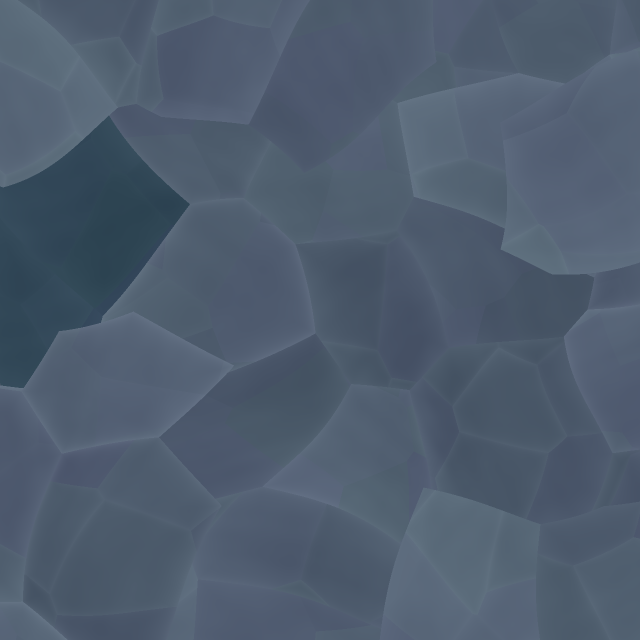
This texture is drawn by a Shadertoy shader. Its source:

```glsl
#define PLATE_SCALE 4.3
#define SLAB_SCALE 3.7
#define FACET_SCALE 6.5
#define SLAB_COVER 0.5
#define WARP 0.09
#define RIM_WIDTH 0.009
#define BEVEL_WIDTH 0.05
#define RIM_LIGHT 0.055
#define SLATE vec3(0.268, 0.315, 0.390)
#define PALE vec3(0.362, 0.422, 0.490)
#define ABYSS vec3(0.155, 0.232, 0.302)
#define TEAL vec3(0.235, 0.322, 0.388)

struct Cell { vec2 id; vec2 site; vec2 fromSite; float edge; };

vec2 hash22(vec2 p) {
    vec3 q = fract(p.xyx * vec3(0.1031, 0.1030, 0.0973));
    q += dot(q, q.yzx + 33.33);
    return fract((q.xx + q.yz) * q.zy);
}

float corner(vec2 cell, vec2 f, vec2 offset) {
    float angle = 6.2832 * hash22(cell + offset).x;
    return dot(vec2(cos(angle), sin(angle)), f - offset);
}

float gradientNoise(vec2 p) {
    vec2 i = floor(p), f = fract(p);
    vec2 u = f * f * f * (f * (f * 6.0 - 15.0) + 10.0);
    float low = mix(corner(i, f, vec2(0, 0)), corner(i, f, vec2(1, 0)), u.x);
    float high = mix(corner(i, f, vec2(0, 1)), corner(i, f, vec2(1, 1)), u.x);
    return mix(low, high, u.y);
}

float clouds(vec2 p) {
    float sum = 0.0, gain = 1.0;
    for (int i = 0; i < 4; i++) {
        sum += gain * gradientNoise(p);
        p = p * 2.03 + 11.7;
        gain *= 0.5;
    }
    return sum;
}

// Irregular cells with the exact distance to their straight borders
Cell voronoi(vec2 p, float scale, vec2 seed) {
    vec2 q = p * scale + seed, home = floor(q);
    vec2 best = home, nearest = vec2(9.0);
    for (int y = -1; y <= 1; y++)
    for (int x = -1; x <= 1; x++) {
        vec2 id = home + vec2(x, y);
        vec2 toSite = id + hash22(id) - q;
        if (dot(toSite, toSite) < dot(nearest, nearest)) {
            nearest = toSite;
            best = id;
        }
    }
    float edge = 9.0;
    for (int y = -2; y <= 2; y++)
    for (int x = -2; x <= 2; x++) {
        vec2 id = best + vec2(x, y);
        vec2 toSite = id + hash22(id) - q, across = toSite - nearest;
        if (dot(across, across) > 0.0001)
            edge = min(edge, dot(0.5 * (toSite + nearest), normalize(across)));
    }
    return Cell(best, (q + nearest - seed) / scale, -nearest, edge / scale);
}

// Deep hollows where the teal floor shows
bool inChasm(vec2 p) {
    float hollow = length((p - vec2(0.12, 0.67)) / vec2(0.26, 0.23));
    vec2 a = p - vec2(0.28, 0.03), axis = vec2(0.11, 0.18);
    float along = clamp(dot(a, axis) / dot(axis, axis), 0.0, 1.0);
    return hollow < 1.0 || length(a - axis * along) < 0.06;
}

// One plate: sloped tone, cloudy stain, streaks, facets and lit rims
vec3 paintPlate(Cell c, vec2 p, bool deep) {
    vec2 look = hash22(c.id + 7.3), finish = hash22(c.id + 19.1);
    Cell facet = voronoi(p, FACET_SCALE, floor(look * 60.0));
    vec2 facetLook = hash22(facet.id + 3.7);
    float angle = 6.2832 * finish.x;
    vec2 slope = vec2(cos(angle), sin(angle));
    vec2 grain = vec2(dot(p, slope) * 32.0, dot(p, vec2(-slope.y, slope.x)) * 3.0);

    float tone = 0.1 + 0.68 * look.x + 0.22 * dot(c.fromSite, slope);
    tone += 0.22 * (facetLook.x - 0.5);
    tone += 0.28 * clouds(p * 4.5 + look * 9.0);
    tone += 0.1 * gradientNoise(grain + look * 20.0);
    tone += 0.22 * finish.y * (1.0 - smoothstep(0.0, BEVEL_WIDTH, c.edge));
    tone = clamp(tone, 0.0, 1.0);

    float rim = look.y * exp(-c.edge / RIM_WIDTH);
    float seam = 0.6 * facetLook.y * smoothstep(0.3, 0.7, finish.y);
    seam *= exp(-facet.edge / (0.7 * RIM_WIDTH));
    vec3 color = deep ? mix(ABYSS, TEAL, tone) : mix(SLATE, PALE, tone);
    color += (facetLook.y - 0.5) * vec3(-0.006, 0.014, -0.014);
    return color + RIM_LIGHT * (deep ? 0.25 : 1.0) * max(rim, seam);
}

// Ground plates with larger loose slabs lying over them
vec3 stone(vec2 uv) {
    vec2 p = uv + WARP * vec2(gradientNoise(uv * 2.6 + 4.1), gradientNoise(uv * 2.6 + 17.3));
    Cell ground = voronoi(p, PLATE_SCALE, vec2(23.0, 61.0));
    Cell slab = voronoi(p, SLAB_SCALE, vec2(87.0, 35.0));
    bool covered = hash22(slab.id + 51.9).x < SLAB_COVER && !inChasm(slab.site);
    if (covered) return paintPlate(slab, p, false);
    return paintPlate(ground, p, inChasm(ground.site));
}

void mainImage(out vec4 fragColor, in vec2 fragCoord) {
    // Four samples per pixel smooth the plate edges
    vec3 color = vec3(0.0);
    for (int i = 0; i < 4; i++) {
        vec2 offset = vec2(i % 2, i / 2) * 0.5 - 0.25;
        color += stone((fragCoord + offset) / iResolution.y);
    }
    fragColor = vec4(color * 0.25, 1.0);
}
```
